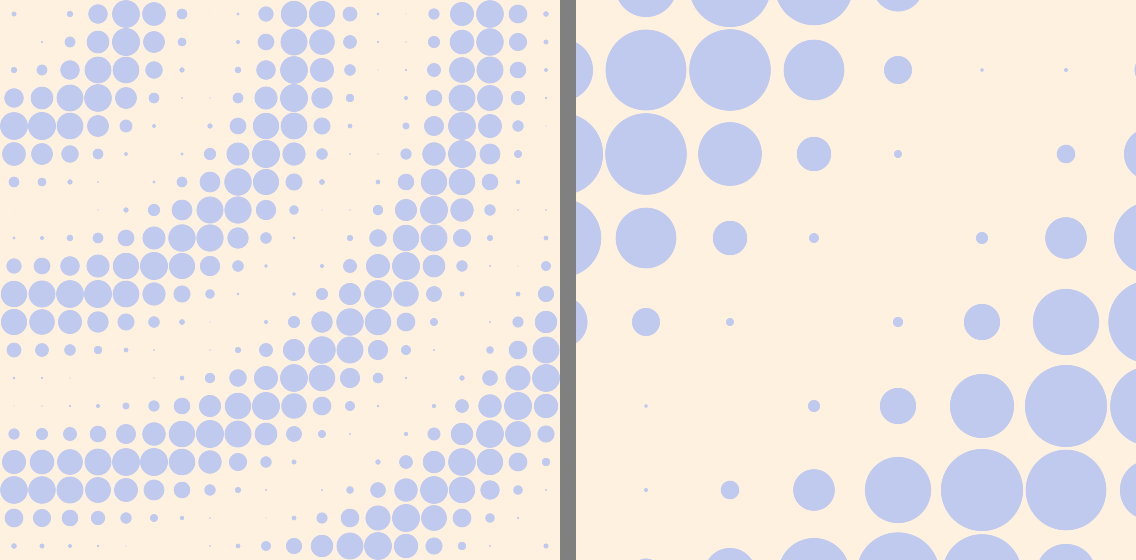
Left: the whole. Right: its middle third, enlarged.
A WebGL 1 fragment shader for this pattern:

```glsl
precision highp float;
// Halftone dots on a square grid. Each dot's size follows a sine wave of its
// distance from the top left corner, so the dots form concentric ring bands.

#define CELLS 20.0                       // dots across and down
#define MAX_RADIUS 0.5                   // largest dot, in cells
#define WAVE_NUMBER 1.0                  // radians per cell of distance
#define WAVE_PHASE 0.0                   // shifts the bands outward
#define EDGE_PIXELS 1.0                  // width of the smoothed edge
#define PAPER_COLOR vec3(1.0, 0.946, 0.88)
#define DOT_COLOR vec3(0.753, 0.79, 0.933)

uniform vec2 u_resolution;

// Dot radius for a cell, given its centre measured from the ring centre.
float dotRadius(vec2 center) {
  float wave = sin(WAVE_NUMBER * length(center) - WAVE_PHASE);
  return MAX_RADIUS * (0.5 - 0.5 * wave);
}

void main() {
  // Grid coordinates, with y running down from the top left corner.
  float size = min(u_resolution.x, u_resolution.y);
  vec2 fromTop = vec2(gl_FragCoord.x, u_resolution.y - gl_FragCoord.y);
  vec2 grid = fromTop / size * CELLS;
  vec2 center = floor(grid) + 0.5;

  // Signed distance to the dot, smoothed over about one pixel.
  float dist = length(grid - center) - dotRadius(center);
  float halfEdge = 0.5 * EDGE_PIXELS * CELLS / size;
  float coverage = 1.0 - smoothstep(-halfEdge, halfEdge, dist);

  gl_FragColor = vec4(mix(PAPER_COLOR, DOT_COLOR, coverage), 1.0);
}
```
